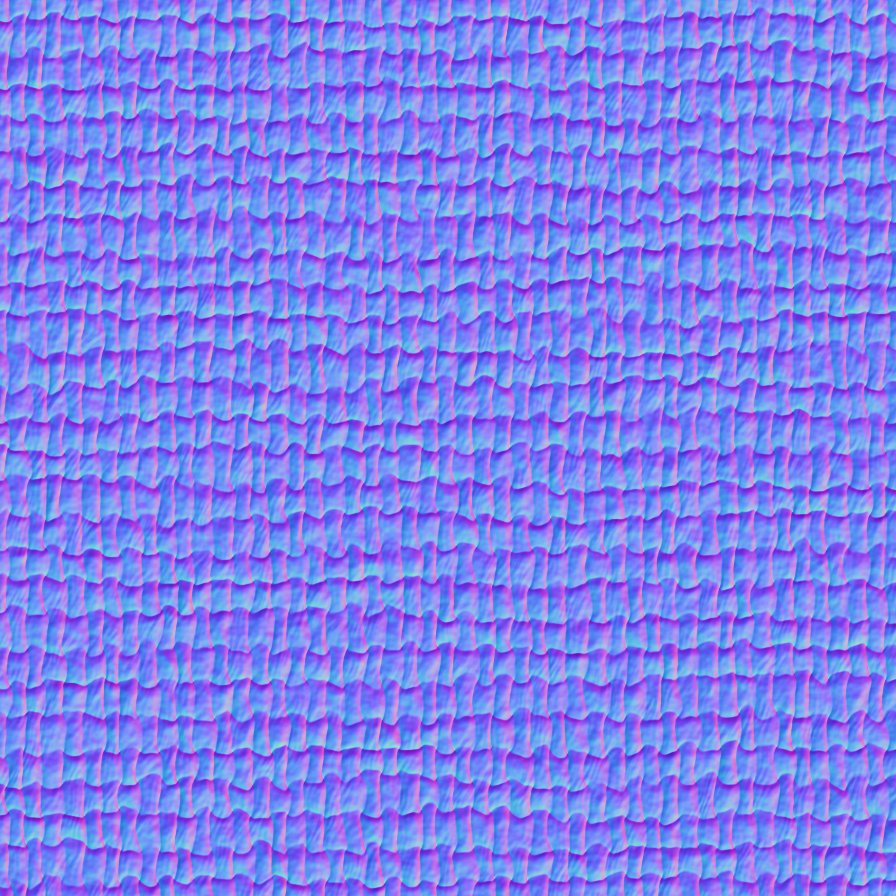
This texture map is drawn by a Shadertoy shader. Its source:

```glsl
const float PI = 3.14159265;
const vec2  THREADS = vec2(48.0, 27.0);      // columns and rows of thread
const vec2  RELIEF = vec2(0.0080, 0.0116);   // slope strength in x and y
const float THREAD_ROUND = 0.50;             // dome across a thread
const float THREAD_LIFT = 0.35;              // over-and-under travel
const float LIFT_VARIATION = 0.9;            // uneven tension
const float FLATNESS = 0.7;                  // flatter tops, steeper borders
const vec2  LEAN = vec2(0.34, 0.42);         // steeper right and upper flanks
const float CREASE_BLEND = 0.12;             // softness where threads meet
const float WANDER = 0.40;                   // thread drift, in cells
const float WOBBLE = 0.25;                   // local bends, in cells
const float SWELL = 0.35;                    // broad unevenness of the cloth
const float FIBRE = 0.10;
const float CRUMPLE = 0.14;
const float GRAIN = 0.05;
const float SAMPLE_STEP = 0.0008;            // slope sampling, in canvas units
const float BLUE_LEVEL = 0.98;

vec2 hashGradient(vec2 cell) {
    vec3 q = fract(cell.xyx * vec3(0.1031, 0.1030, 0.0973));
    q += dot(q, q.yzx + 33.33);
    float angle = 2.0 * PI * fract((q.x + q.y) * q.z);
    return vec2(cos(angle), sin(angle));
}

float gradientNoise(vec2 p) {
    vec2 i = floor(p), f = p - i;
    vec2 u = f * f * f * (f * (f * 6.0 - 15.0) + 10.0);
    vec2 e = vec2(1.0, 0.0);
    float a = dot(hashGradient(i), f);
    float b = dot(hashGradient(i + e.xy), f - e.xy);
    float c = dot(hashGradient(i + e.yx), f - e.yx);
    float d = dot(hashGradient(i + e.xx), f - e.xx);
    return mix(mix(a, b, u.x), mix(c, d, u.x), u.y);
}

float smoothMax(float a, float b, float k) {
    float h = max(k - abs(a - b), 0.0) / k;
    return max(a, b) + 0.25 * k * h * h;
}

// Uneven thread spacing, then a skew that steepens one flank of each thread
vec2 threadSpace(vec2 uv) {
    vec2 p = uv * THREADS;
    p.x += WANDER * gradientNoise(uv * vec2(17.0, 6.0) + 3.7);
    p.y += WANDER * gradientNoise(uv * vec2(5.0, 13.0) + 41.3);
    p.x += WOBBLE * gradientNoise(uv * vec2(42.0, 31.0) + 11.9);
    p.y += WOBBLE * gradientNoise(uv * vec2(45.0, 25.0) + 73.1);
    return p - LEAN * cos(2.0 * PI * p) / (2.0 * PI);
}

// Plain weave: the sign of the crossing term decides which thread is on top
float weaveHeight(vec2 uv) {
    vec2 c = cos(PI * threadSpace(uv));
    vec2 dome = abs(c) * (1.0 + FLATNESS * (1.0 - abs(c)));
    float tension = 1.0 + LIFT_VARIATION * gradientNoise(uv * vec2(31.0, 19.0) + 57.2);
    float crossing = THREAD_LIFT * tension * c.x * c.y;
    float weft = THREAD_ROUND * dome.y + crossing;
    float warp = THREAD_ROUND * dome.x - crossing;
    float height = smoothMax(weft, warp, CREASE_BLEND);

    // Leaning strands, dents and grain on the surface
    float tilt = 0.22 * uv.y + 0.015 * gradientNoise(uv * 25.0);
    height += SWELL * gradientNoise(uv * vec2(26.0, 21.0) + 29.8);
    height += FIBRE * gradientNoise(vec2((uv.x - tilt) * 160.0, uv.y * 60.0));
    height += CRUMPLE * gradientNoise(uv * vec2(63.0, 76.0) + 19.4);
    height += GRAIN * gradientNoise(uv * vec2(170.0, 150.0) + 87.6);
    return height;
}

void mainImage(out vec4 fragColor, in vec2 fragCoord) {
    vec2 uv = fragCoord / iResolution.xy;
    vec2 e = vec2(SAMPLE_STEP, 0.0);
    vec2 slope = vec2(weaveHeight(uv + e.xy) - weaveHeight(uv - e.xy),
                      weaveHeight(uv + e.yx) - weaveHeight(uv - e.yx))
               / (2.0 * SAMPLE_STEP);

    // Tangent-space normal with the green channel pointing down
    vec3 normal = normalize(vec3(vec2(-1.0, 1.0) * slope * RELIEF, 1.0));
    vec3 color = 0.5 + 0.5 * normal;
    color.b *= BLUE_LEVEL;
    fragColor = vec4(color, 1.0);
}
```
